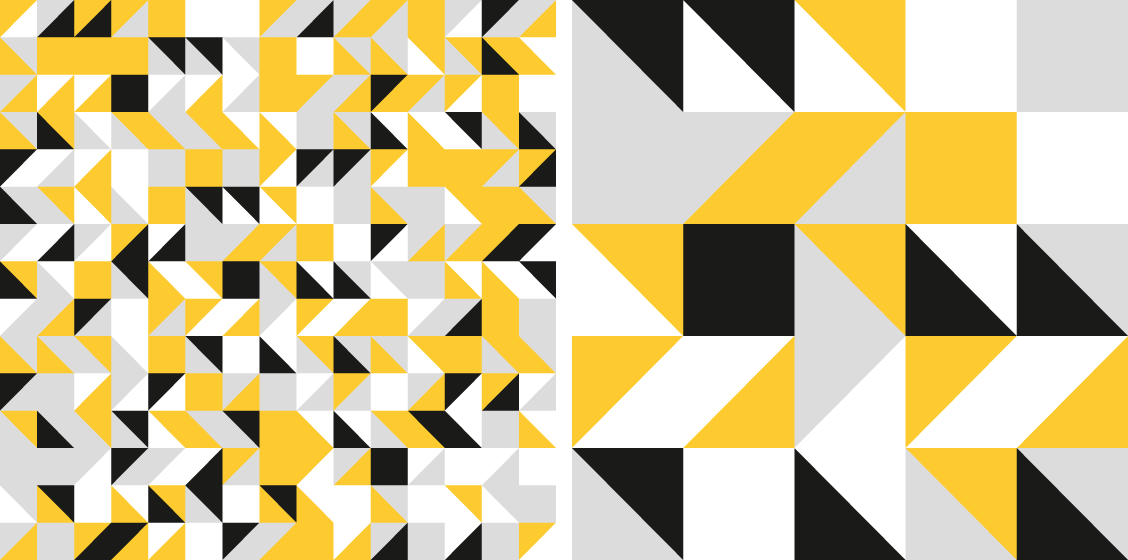
Left, the full canvas; right, a detail of the centre.
A WebGL 2 fragment shader for this pattern:

```glsl
#version 300 es
precision highp float;
// Geometric mosaic: a square grid whose cells are each cut by one diagonal.
// The diagonal's direction alternates from row to row, and an integer hash
// gives each half-cell triangle one of four flat colours by weight.

#define CELLS 15.0          // cells across and down
#define SEED 7u             // chooses the arrangement of colours
#define YELLOW_SHARE 0.36   // share of triangles per colour; white takes the rest
#define GRAY_SHARE 0.28
#define BLACK_SHARE 0.135
#define SAMPLES 4           // antialiasing samples per pixel side

uniform vec2 u_resolution;
out vec4 fragColor;

const vec3 YELLOW = vec3(0.992, 0.796, 0.184);
const vec3 GRAY   = vec3(0.863);
const vec3 BLACK  = vec3(0.100, 0.100, 0.098);
const vec3 WHITE  = vec3(1.0);

// Integer mixing hash, returned in 0..1
float hash(uvec3 key) {
    uint h = key.x * 1597u + key.y * 51749u + key.z * 7919u + SEED * 2731u;
    h = h * 747796405u + 2891336453u;
    h = ((h >> ((h >> 28u) + 4u)) ^ h) * 277803737u;
    h = (h >> 22u) ^ h;
    return float(h >> 8u) / 16777216.0;
}

// Weighted choice from the palette
vec3 pickColor(float r) {
    if (r < YELLOW_SHARE) return YELLOW;
    r -= YELLOW_SHARE;
    if (r < GRAY_SHARE) return GRAY;
    r -= GRAY_SHARE;
    return r < BLACK_SHARE ? BLACK : WHITE;
}

// Colour of the mosaic at a point in cell units
vec3 mosaic(vec2 p) {
    vec2 cell = floor(p);
    vec2 local = p - cell;

    // Even rows rise to the right, odd rows fall to the right
    bool falling = mod(cell.y, 2.0) > 0.5;
    float diagonal = falling ? 1.0 - local.x : local.x;
    uint upperHalf = local.y > diagonal ? 1u : 0u;

    return pickColor(hash(uvec3(uvec2(cell), upperHalf)));
}

void main() {
    // Average a regular subpixel grid to smooth every edge
    vec2 corner = gl_FragCoord.xy - 0.5;
    vec3 sum = vec3(0.0);
    for (int y = 0; y < SAMPLES; y++) {
        for (int x = 0; x < SAMPLES; x++) {
            vec2 offset = (vec2(x, y) + 0.5) / float(SAMPLES);
            sum += mosaic((corner + offset) / u_resolution * CELLS);
        }
    }
    fragColor = vec4(sum / float(SAMPLES * SAMPLES), 1.0);
}
```
